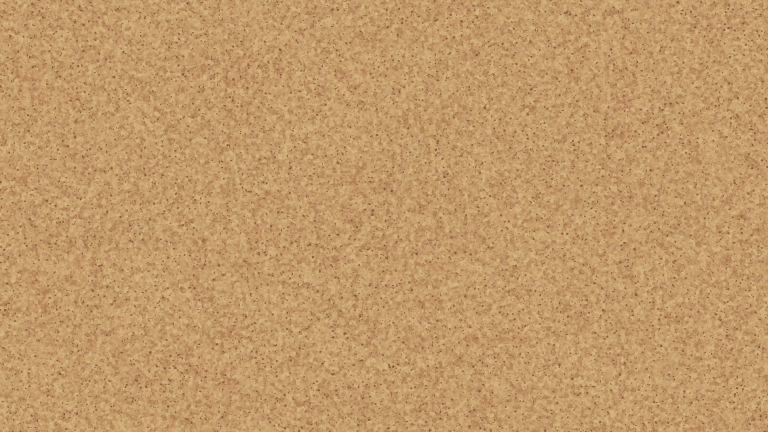
Give the GLSL for this texture, as a WebGL 2 fragment shader.

```glsl
#version 300 es
precision highp float;

uniform vec2 u_resolution;
out vec4 fragColor;

const vec3 BROWN = vec3(0.680, 0.495, 0.320);
const vec3 TAN   = vec3(0.772, 0.612, 0.420);
const vec3 PALE  = vec3(0.832, 0.710, 0.505);
const vec3 BARK  = vec3(0.460, 0.275, 0.165);

vec3 hash3(vec2 cell, float seed) {
    vec3 q = fract(vec3(cell.xyx + seed * 17.3) * vec3(0.1031, 0.1030, 0.0973));
    q += dot(q, q.yxz + 33.33);
    return fract((q.xxy + q.yzz) * q.zyx);
}

// Cellular noise: x = random tone of the grain, y = gap between nearest two
vec2 grains(vec2 p, float seed) {
    vec2 base = floor(p);
    float nearest = 9.0, second = 9.0, tone = 0.0;
    for (int y = -1; y <= 1; y++) {
        for (int x = -1; x <= 1; x++) {
            vec2 cell = base + vec2(x, y);
            vec3 rnd = hash3(cell, seed);
            float d = length(cell + rnd.xy - p);
            if (d < nearest) {
                second = nearest;
                nearest = d;
                tone = rnd.z;
            } else {
                second = min(second, d);
            }
        }
    }
    return vec2(tone, second - nearest);
}

// Scattered, randomly turned ragged flecks; returns coverage
float flecks(vec2 p, float seed, float density, vec2 sizeRange, float blur) {
    vec2 base = floor(p);
    float cover = 0.0;
    for (int y = -1; y <= 1; y++) {
        for (int x = -1; x <= 1; x++) {
            vec2 cell = base + vec2(x, y);
            vec3 place = hash3(cell, seed);
            vec3 shape = hash3(cell, seed + 5.0);
            float angle = shape.x * 3.1416;
            vec2 axis = vec2(cos(angle), sin(angle));
            vec2 d = p - cell - place.xy;
            d = vec2(dot(d, axis), dot(d, vec2(-axis.y, axis.x)));
            d.y = d.y * mix(1.1, 2.4, shape.y) + 0.05 * sin(d.x * 16.0 + angle * 7.0);
            float radius = mix(sizeRange.x, sizeRange.y, shape.z * shape.z);
            float outline = mix(length(d), abs(d.x) + abs(d.y), 0.5);
            float spot = 1.0 - smoothstep(radius - blur, radius + blur, outline);
            cover = max(cover, spot * step(place.z, density));
        }
    }
    return cover;
}

// Broad, faint unevenness from layered sines
float mottling(vec2 p) {
    float sum = 0.0, amp = 0.5;
    for (int i = 0; i < 4; i++) {
        sum += amp * sin(p.x + 1.7 * sin(p.y * 0.8)) * sin(p.y + 1.3 * sin(p.x * 0.7));
        p = mat2(1.3, 1.2, -1.2, 1.3) * p + 2.4;
        amp *= 0.7;
    }
    return sum;
}

vec3 corkColor(vec2 p, float pixel) {
    vec2 coarse = grains(p * 112.0, 1.0);
    vec2 fine = grains(p * 205.0, 2.0);
    float tone = 0.50 * coarse.x + 0.50 * fine.x + 0.035 * mottling(p * 9.0);
    tone -= 0.08 * (1.0 - smoothstep(0.0, 0.25, coarse.y));

    vec3 color = mix(BROWN, TAN, smoothstep(0.0, 0.5, tone));
    color = mix(color, PALE, smoothstep(0.42, 1.0, tone));
    color.b += 0.02 * (fine.x - coarse.x);

    // Pale chips, then dark bark flecks
    float chips = flecks(p * 60.0, 3.0, 0.20, vec2(0.12, 0.32), pixel * 40.0);
    float bark = flecks(p * 104.0, 4.0, 0.48, vec2(0.11, 0.38), pixel * 36.0);
    color = mix(color, PALE, 0.5 * chips);
    return mix(color, BARK, 0.72 * bark);
}

void main() {
    float pixel = 1.0 / u_resolution.y;
    vec3 color = vec3(0.0);

    // Four samples per pixel smooth the grain borders
    for (int i = 0; i < 4; i++) {
        vec2 offset = vec2(i % 2, i / 2) * 0.5 - 0.25;
        color += corkColor((gl_FragCoord.xy + offset) * pixel, pixel);
    }
    fragColor = vec4(color * 0.25, 1.0);
}
```
